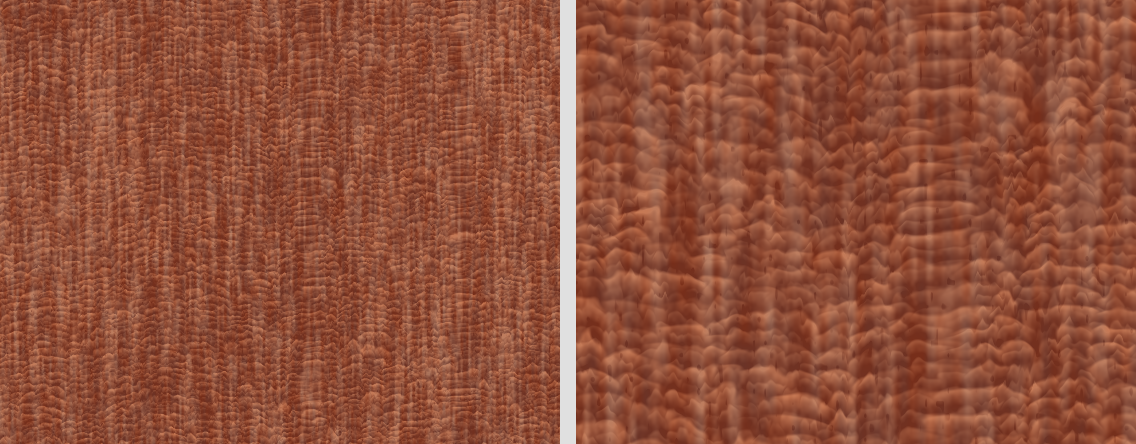
Left, the full canvas; right, a detail of the centre.
This texture is drawn by a WebGL 1 fragment shader. Its source:

```glsl
precision highp float;
uniform vec2 u_resolution;

#define DARK vec3(0.455, 0.205, 0.140)
#define LIGHT vec3(0.725, 0.460, 0.340)
#define COOL_SHIFT vec3(-0.030, 0.014, 0.034)
#define FLAKE_COLUMNS 33.0
#define FLAKE_ROWS 56.0
#define FLAKE_DEPTH 0.62
#define CHIP_DEPTH 0.36
#define STREAK_DEPTH 0.55
#define GRAIN_DEPTH 0.30
#define BAND_WIDTH 0.045
#define BAND_STRETCH 0.66

float hash(vec2 p) {
  vec3 q = fract(vec3(p.xyx) * 0.1031);
  q += dot(q, q.yzx + 33.33);
  return fract((q.x + q.y) * q.z);
}

float noise(vec2 p) {
  vec2 i = floor(p);
  vec2 f = fract(p);
  f = f * f * (3.0 - 2.0 * f);
  float low = mix(hash(i), hash(i + vec2(1.0, 0.0)), f.x);
  float high = mix(hash(i + vec2(0.0, 1.0)), hash(i + vec2(1.0, 1.0)), f.x);
  return mix(low, high, f.y);
}

// Widens the columns around one figured band of the wood
float bandOffset(float x, float center) {
  float d = x - center;
  return BAND_STRETCH * d * exp(-d * d / (BAND_WIDTH * BAND_WIDTH));
}

// Arched ripples of one column: slow rise to a lit crest, then a sharp drop
float ripple(float column, float across, float y) {
  float key = hash(vec2(column, 3.7));
  float arch = 0.9 * across * across + (key - 0.5) * across;
  float wander = 2.2 * noise(vec2(column * 7.31, y * 0.28));
  float phase = y + key * 9.0 + arch + wander;
  float s = fract(phase);
  float strength = mix(0.35, 1.0, hash(vec2(floor(phase), column + 17.0)));
  float drop = 1.0 - smoothstep(0.82, 1.0, s);
  float body = smoothstep(0.05, 0.65, s);
  float crest = smoothstep(0.55, 0.82, s);
  return strength * drop * (0.7 * body + 0.45 * crest);
}

// Ragged columns of ripples, each joined to its neighbor by a narrow seam
float flakes(vec2 p, float columns, float rows, float seed) {
  float x = p.x * columns + seed;
  float y = p.y * rows;
  x += 0.9 * (noise(vec2(x * 0.6, y * 0.45)) - 0.5);
  x += 0.25 * (noise(vec2(x * 2.0, y * 1.6)) - 0.5);
  y += 0.5 * (noise(vec2(x * 3.0, y * 0.8)) - 0.5);
  float column = floor(x);
  float f = fract(x);
  float here = ripple(column, f - 0.4, y);
  float next = ripple(column + 1.0, f - 1.4, y);
  return mix(here, next, smoothstep(0.72, 1.0, f));
}

// Short pale fibers running up the wood
float fibers(vec2 p) {
  float fine = noise(p * vec2(175.0, 17.0) + 41.0);
  float broad = noise(p * vec2(85.0, 7.0) + 83.0);
  float broken = noise(p * vec2(150.0, 75.0) + 29.0);
  float line = smoothstep(0.25, 0.85, 0.55 * fine + 0.45 * broad);
  return line * mix(0.65, 1.2, broken);
}

void main() {
  vec2 p = gl_FragCoord.xy / u_resolution.y;

  // Figured bands stretch the flakes sideways
  vec2 warped = p;
  warped.x -= bandOffset(p.x, 0.695) + bandOffset(p.x, 1.035);

  float large = flakes(warped, FLAKE_COLUMNS, FLAKE_ROWS, 5.0);
  float chips = flakes(warped, FLAKE_COLUMNS * 2.4, FLAKE_ROWS * 1.35, 211.0);
  float fiber = fibers(p);
  float grain = 0.6 * noise(p * vec2(330.0, 260.0)) + 0.4 * noise(p * vec2(210.0, 120.0) + 9.0);
  float cloud = noise(p * vec2(9.0, 2.5) + 57.0);

  float tone = 0.48;
  tone += FLAKE_DEPTH * (large - 0.37);
  tone += CHIP_DEPTH * (chips - 0.37);
  tone += STREAK_DEPTH * (fiber - 0.40);
  tone += GRAIN_DEPTH * (grain - 0.5);
  tone += 0.14 * (cloud - 0.5);

  // Sparse dark pores
  float pore = smoothstep(0.84, 0.95, noise(p * vec2(240.0, 110.0) + 131.0));
  tone -= 0.28 * pore;

  // Gray-rose fibers against orange flakes
  float cool = noise(p * vec2(150.0, 38.0) + 71.0) - 0.5;
  cool += 0.5 * (fiber - 0.40) - 0.35 * (large - 0.37);

  vec3 color = mix(DARK, LIGHT, clamp(tone, -0.05, 1.1));
  color += COOL_SHIFT * 1.5 * cool;
  gl_FragColor = vec4(clamp(color, 0.0, 1.0), 1.0);
}
```
